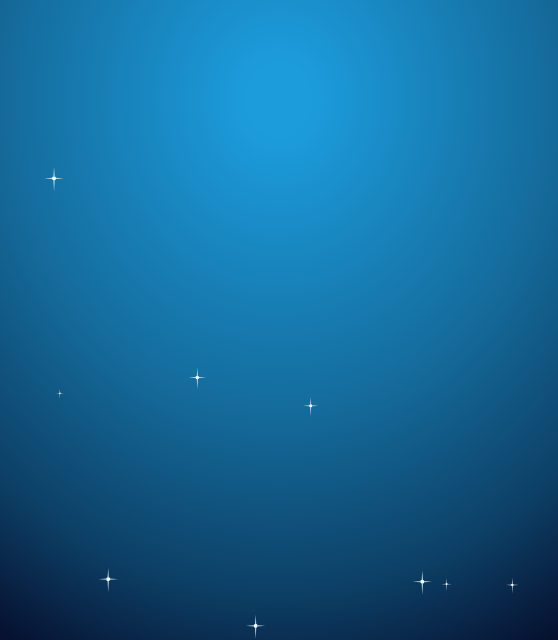
Give the GLSL for this background, as a WebGL 1 fragment shader.

```glsl
precision highp float;
// Deep blue backdrop: an oval radial glow high on the centre line fades to navy
// corners, with small four-pointed sparkles spread along three curved arcs.
// Each arc is a parabola sampled in a loop; the glow is a ramp of four colours.

uniform vec2 u_resolution;

const vec3 GLOW = vec3(0.11, 0.61, 0.86);
const vec3 AZURE = vec3(0.08, 0.42, 0.61);
const vec3 DEEP = vec3(0.05, 0.25, 0.40);
const vec3 NAVY = vec3(0.025, 0.07, 0.19);
const vec3 SPARK = vec3(0.94, 0.98, 1.0);

// Linear position of x between two stops, limited to 0..1
float ramp(float from, float to, float x) {
    return clamp((x - from) / (to - from), 0.0, 1.0);
}

vec3 backdrop(vec2 p, vec2 centre) {
    float r = length((p - centre) * vec2(1.15, 1.0));
    vec3 colour = mix(GLOW, AZURE, ramp(0.06, 0.49, r));
    colour = mix(colour, DEEP, ramp(0.49, 0.77, r));
    return mix(colour, NAVY, ramp(0.77, 0.97, r));
}

// Pixel coverage of a thin ray that tapers to a point at its reach
float ray(float along, float across, float reach, float halfWidth, float px) {
    float w = halfWidth * max(1.0 - abs(along) / reach, 0.0);
    float low = max(across - 0.5 * px, -w);
    float high = min(across + 0.5 * px, w);
    return clamp((high - low) / px, 0.0, 1.0);
}

// Round core with two short side rays and a longer ray below than above
float sparkle(vec2 d, float size, float px) {
    float halfWidth = 0.0011 * size;
    float upright = d.y > 0.0 ? 0.0175 : 0.0205;
    float rays = max(ray(d.y, d.x, upright * size, halfWidth, px),
                     ray(d.x, d.y, 0.0150 * size, halfWidth, px));
    float core = clamp((0.0031 * size - length(d)) / px + 0.5, 0.0, 1.0);
    return max(0.85 * rays, core);
}

// Three sparkles on a parabola; bend shifts the middle, growth varies the size
float sparkleArc(vec2 p, vec2 centre, vec2 span, vec2 bend,
                 float size, float growth, float px) {
    float light = 0.0;
    for (int i = -1; i <= 1; i++) {
        float k = float(i);
        vec2 place = centre + span * k + bend * (1.0 - k * k);
        light = max(light, sparkle(p - place, size + growth * k, px));
    }
    return light;
}

void main() {
    // Height is one unit; x is zero on the centre line
    float px = 1.0 / u_resolution.y;
    vec2 p = (gl_FragCoord.xy - vec2(0.5 * u_resolution.x, 0.0)) * px;

    vec3 colour = backdrop(p, vec2(0.0, 0.845));

    // Upper slope, bottom row, and the smaller sparkles
    float light = sparkleArc(p, vec2(-0.151, 0.5436), vec2(0.2005, -0.1777),
                             vec2(0.0234, -0.1335), 0.9, -0.12, px);
    light = max(light, sparkleArc(p, vec2(-0.0215, 0.0931), vec2(0.2454, -0.002),
                                  vec2(-0.015, -0.071), 1.0, 0.0, px));
    light = max(light, sparkleArc(p, vec2(0.0111, 0.2357), vec2(0.3535, -0.1497),
                                  vec2(0.2507, -0.1484), 0.53, 0.12, px));

    gl_FragColor = vec4(mix(colour, SPARK, light), 1.0);
}
```
